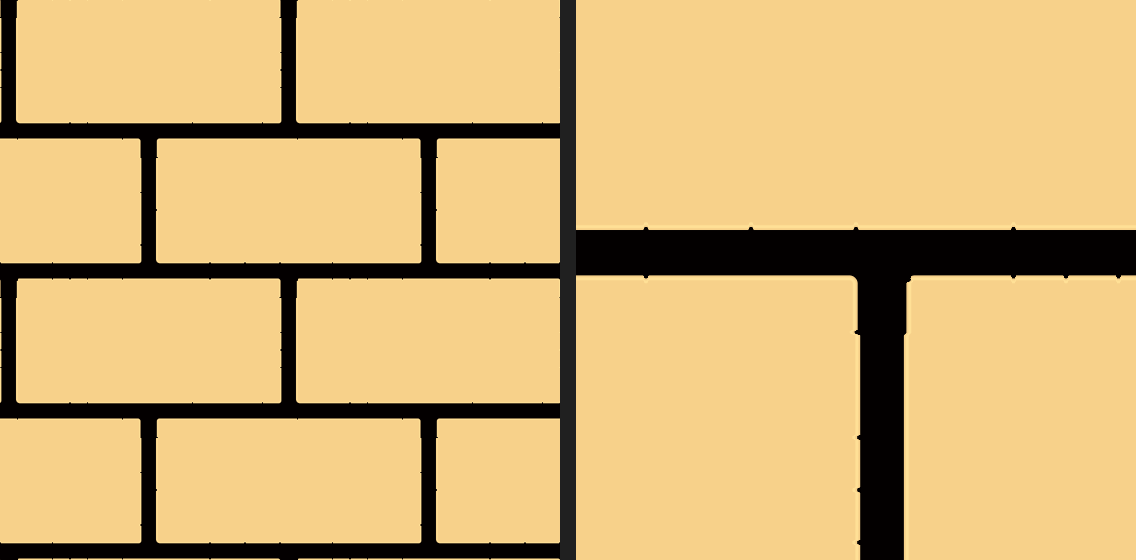
Left: the whole. Right: its middle third, enlarged.
Reproduce this pattern procedurally as a WebGL 2 fragment shader.

```glsl
#version 300 es
precision highp float;
// Flat sandy bricks in running bond, two across and four down, with black joints.
// Each brick is a rounded box distance with a fine light rim and tiny edge nicks.
// The wear repeats every two courses, so all four sides wrap.

uniform vec2 u_resolution;
out vec4 outColor;

float hash(vec2 p) {
    vec3 q = fract(vec3(p.xyx) * 0.1031);
    q += dot(q, q.yzx + 33.33);
    return fract((q.x + q.y) * q.z);
}

float roundedBox(vec2 p, vec2 size, float radius) {
    vec2 d = abs(p) - size + radius;
    return length(max(d, 0.0)) + min(max(d.x, d.y), 0.0) - radius;
}

void main() {
    vec2 uv = gl_FragCoord.xy / u_resolution;
    float pixel = 1.0 / min(u_resolution.x, u_resolution.y);

    // Brick cells, with alternate courses shifted by half a brick
    vec2 cell = uv * vec2(2.0, 4.0) - vec2(0.031, 0.065);
    float course = mod(floor(cell.y), 2.0);
    cell.x -= 0.5 * (1.0 - course);
    vec2 local = (fract(cell) - 0.5) / vec2(2.0, 4.0);

    // Upright joints widen slightly near the top of each brick
    vec2 size = vec2(0.237, 0.1115);
    size.x -= 0.0015 * smoothstep(0.0755, 0.0775, local.y);

    // The lower left corner is worn more than the others
    float radius = local.x < 0.0 && local.y < 0.0 ? 0.0075 : 0.005;
    float dist = roundedBox(local, size, radius);

    // Sparse nicks at regular slots along the nearest edge
    vec2 inset = size - abs(local);
    bool upright = inset.x < inset.y;
    float along = (upright ? uv.y : uv.x) * 32.0;
    float slot = mod(floor(along + 0.5), 16.0);
    float side = step(0.0, upright ? local.x : local.y);
    float edge = side + (upright ? 2.0 : 0.0) + 4.0 * course;
    float offset = abs(fract(along + 0.5) - 0.5) / 32.0;
    float nick = step(0.7, hash(vec2(slot, edge) + 7.0));
    dist += 0.0018 * nick * (1.0 - smoothstep(0.0006, 0.0018, offset));

    // Brick face, thin light rim and dark joint
    float rim = 1.0 - smoothstep(0.0003, 0.0014, abs(dist + 0.002));
    vec3 brick = mix(vec3(0.97, 0.82, 0.54), vec3(1.0, 0.88, 0.59), rim);
    float cover = clamp(0.5 - dist / pixel, 0.0, 1.0);
    outColor = vec4(mix(vec3(0.01, 0.0, 0.0), brick, cover), 1.0);
}
```
